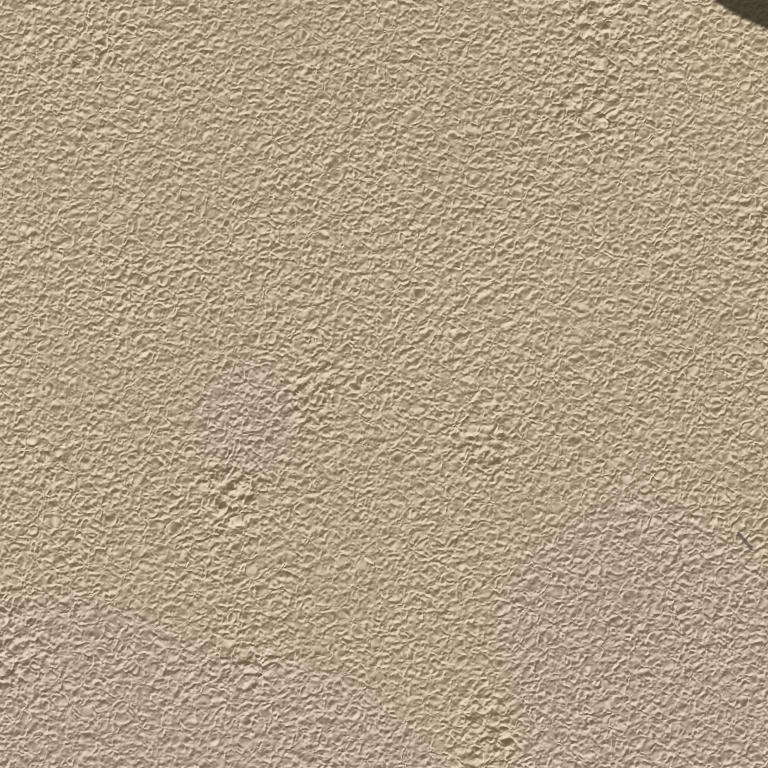
A Shadertoy shader for this texture:

```glsl
// Fine sand with curling grain ridges, faint ripples, a shaded corner and a tiny twig.

const vec3 SAND = vec3(0.690, 0.625, 0.530);
const vec3 SHADE = vec3(0.28, 0.25, 0.20);
const vec3 TWIG = vec3(0.34, 0.29, 0.28);
const vec2 RIPPLE_NORMAL = vec2(-0.53, 0.85);
const vec2 LIGHT_DIR = vec2(-0.30, 0.95);

vec3 hash3(vec2 cell, float seed) {
    vec3 h = fract(vec3(cell.xyx) * vec3(0.1031, 0.1030, 0.0973) + seed * 0.137);
    h += dot(h, h.yxz + 33.33);
    return fract((h.xxy + h.yzz) * h.zyx);
}

// Cellular field of soft humps and pits: height in x, gradient in yz.
vec3 bumps(vec2 p, float seed) {
    const float TIGHTNESS = 5.0;
    vec2 cell = floor(p);
    vec3 field = vec3(0.0);
    for (int j = -1; j <= 1; j++) {
        for (int i = -1; i <= 1; i++) {
            vec2 id = cell + vec2(i, j);
            vec3 rnd = hash3(id, seed);
            vec2 d = p - id - rnd.xy;
            float hump = 1.73 * (2.0 * rnd.z - 1.0) * exp(-TIGHTNESS * dot(d, d));
            field += hump * vec3(1.0, -2.0 * TIGHTNESS * d);
        }
    }
    return field;
}

// Sunlit slope of one grain layer.
float slopeLight(vec2 p, float frequency, float seed) {
    return -dot(bumps(p * frequency, seed).yz, LIGHT_DIR);
}

// Thin winding ridge along the level line of a bump field.
float ridge(vec2 q, float width, float seed) {
    vec3 b = bumps(q, seed);
    float d = b.x / sqrt(0.3 + dot(b.yz, b.yz));
    return exp(-d * d / (width * width));
}

// Bright ridge crest with its shadow on the side away from the sun.
float ridgeLight(vec2 p, float frequency, float seed) {
    vec2 q = p * frequency;
    float crest = ridge(q, 0.20, seed);
    float shadow = ridge(q + 0.34 * LIGHT_DIR, 0.20, seed);
    return crest - 0.75 * shadow - 0.09;
}

// Wavy parallel ridges, bent by a slow offset.
float rippleLight(vec2 p, float count, float bend) {
    float phase = dot(p, RIPPLE_NORMAL) * count + bend + 0.4 * sin(p.x * 19.0 + p.y * 8.0);
    return sin(6.2832 * phase);
}

float segmentDistance(vec2 p, vec2 a, vec2 b) {
    vec2 ab = b - a;
    float t = clamp(dot(p - a, ab) / dot(ab, ab), 0.0, 1.0);
    return length(p - a - ab * t);
}

void mainImage(out vec4 fragColor, in vec2 fragCoord) {
    vec2 uv = fragCoord / iResolution.xy;
    float pixel = 1.0 / iResolution.y;

    // Broad patches steer roughness, ripples and tint.
    float patches = bumps(uv * 8.0 + 11.0, 2.0).x;
    float drift = bumps(uv * 3.0 + 5.0, 9.0).x;
    float roughness = 1.0 + 0.15 * clamp(patches, -1.0, 1.2);
    float pitted = smoothstep(0.5, 1.2, patches);

    // Relief from winding ridges, fine grains, clumps and ripples.
    vec2 p = uv + 0.0006 * bumps(uv * 55.0, 31.0).yz + 2.0;
    float relief = 1.60 * ridgeLight(p, 122.0, 3.0);
    relief += 0.36 * slopeLight(p, 165.0, 14.0);
    relief += 0.36 * slopeLight(p, 250.0, 20.0);
    relief += (0.08 + 0.35 * pitted) * slopeLight(p, 85.0, 25.0);
    float rippleMask = smoothstep(-0.2, 0.8, drift + 0.5 * patches);
    relief += 0.32 * rippleMask * rippleLight(uv, 62.0, 0.6 * patches);

    // Soft contrast keeps lit crests and hollows in range.
    float tone = 0.255 * tanh(0.62 * roughness * relief);
    tone += 0.008 * drift - 0.010 * pitted;
    vec3 color = SAND + tone;
    color += vec3(0.003, 0.0, -0.012) * (0.6 * drift + uv.y - 0.5);

    // Twig lying on the sand.
    float twig = segmentDistance(uv, vec2(0.962, 0.305), vec2(0.978, 0.286));
    color = mix(color, TWIG, 0.7 * (1.0 - smoothstep(0.001, 0.002 + pixel, twig)));

    // Curved shadow at the upper right corner.
    float shadowEdge = length(uv - vec2(1.06, 1.16)) - 0.206;
    float shade = 1.0 - smoothstep(-0.002 - pixel, 0.002 + pixel, shadowEdge);
    color = mix(color, SHADE + 0.15 * tone, shade);

    fragColor = vec4(clamp(color, 0.0, 1.0), 1.0);
}
```
